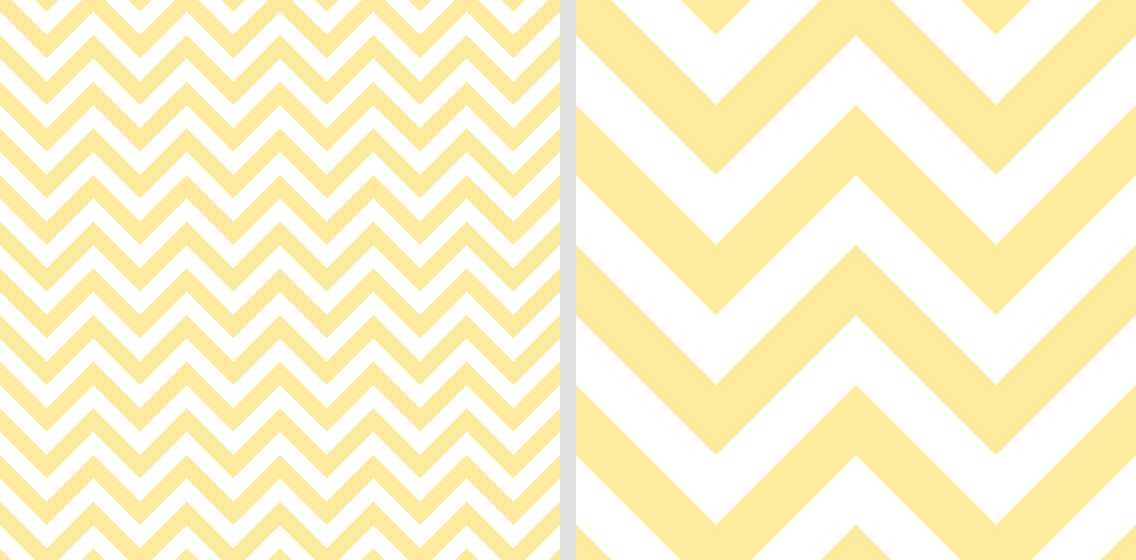
Left: the whole. Right: its middle third, enlarged.
This pattern is drawn by a three.js fragment shader. Its source:

```glsl
// Pale yellow chevron stripes on white, with sharp mitred corners.
// A triangle wave shifts a repeating horizontal band; the distance to the
// band's edge gives a smooth outline and a slightly deeper rim.

#define COLUMNS 6.0       // zigzags across
#define ROWS 12.0         // stripes up
#define RISE 1.0          // zigzag height, in stripe periods
#define FILL 0.5          // stripe share of each period
#define SOFTNESS 0.0012   // half width of the smoothed edge
#define RIM_WIDTH 0.0026  // depth of the deeper tone inside the edge
#define GROUND vec3(1.0, 1.0, 1.0)
#define STRIPE vec3(0.992, 0.922, 0.616)
#define RIM vec3(0.984, 0.918, 0.588)

varying vec2 vUv;

// Rises from 0 to 1 and back once per unit.
float triangleWave(float x) {
  return 1.0 - abs(2.0 * fract(x) - 1.0);
}

// Signed distance to the stripe edge in canvas units, positive inside.
float chevronDistance(vec2 p) {
  float phase = p.y * ROWS + RISE * triangleWave(p.x * COLUMNS);
  float fromCentre = abs(fract(phase + 0.5) - 0.5);
  float slope = length(vec2(2.0 * RISE * COLUMNS, ROWS));
  return (0.5 * FILL - fromCentre) / slope;
}

void main() {
  float d = chevronDistance(vUv);
  float coverage = smoothstep(-SOFTNESS, SOFTNESS, d);
  vec3 ink = mix(RIM, STRIPE, smoothstep(SOFTNESS, RIM_WIDTH, d));
  gl_FragColor = vec4(mix(GROUND, ink, coverage), 1.0);
}
```
